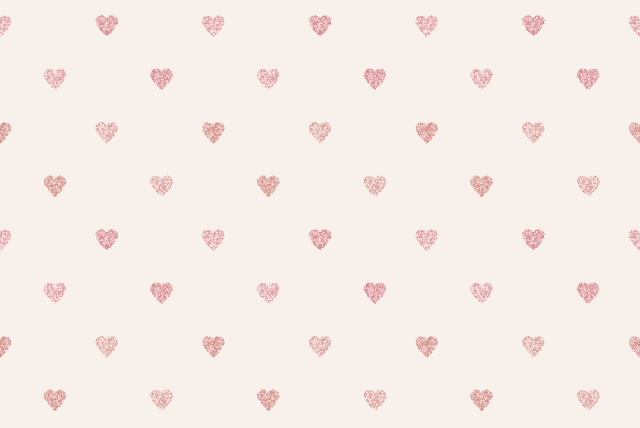
A Shadertoy shader for this pattern:

```glsl
// Staggered rows of small rose glitter hearts on a cream ground.

const vec2 TILES = vec2(6.0, 4.0);      // repeats across and down, two hearts each
const float HEART_SIZE = 0.104;         // half width of a heart, in tiles
const float GRAINS = 72.0;              // glitter grains per tile side
const float GRAIN_PERIOD = 2.0;         // tiles after which the glitter wraps

const vec3 CREAM = vec3(0.972, 0.946, 0.922);
const vec3 ROSE  = vec3(0.82, 0.54, 0.535);
const vec3 BLUSH = vec3(0.97, 0.87, 0.865);

vec2 hash22(vec2 p) {
    vec3 q = fract(vec3(p.xyx) * vec3(0.1031, 0.1030, 0.0973));
    q += dot(q, q.yzx + 33.33);
    return fract((q.xx + q.yz) * q.zy);
}

// Signed distance to a heart of half width 1: round lobes, gently bowed sides.
float heartDistance(vec2 p, float tipDepth) {
    p.x = abs(p.x);
    vec2 joint = vec2(0.866, -0.5);     // direction where lobe meets side
    float lobeRadius = 1.0 / (1.0 + joint.x);
    vec2 lobe = vec2(1.0 - lobeRadius, 0.0);
    vec2 notch = vec2(0.0, -lobeRadius * joint.y);

    // Side arc: tangent to the lobe at the joint and passing through the tip
    vec2 tip = vec2(0.0, -tipDepth) - lobe;
    float along = dot(tip, joint);
    float sideRadius = (2.0 * lobeRadius * along - dot(tip, tip) - lobeRadius * lobeRadius)
                     / (2.0 * (along - lobeRadius));
    vec2 sideCentre = lobe - (sideRadius - lobeRadius) * joint;

    bool belowJoint = dot(p - lobe, vec2(-joint.y, joint.x)) < 0.0;
    return belowJoint ? max(length(p - sideCentre) - sideRadius, -length(p - notch))
                      : length(p - lobe) - lobeRadius;
}

// Cellular noise: random value of the nearest grain, wrapping at period.
float glitter(vec2 p, float period) {
    vec2 cell = floor(p);
    float nearest = 9.0;
    float value = 0.0;
    for (int j = -1; j <= 1; j++) {
        for (int i = -1; i <= 1; i++) {
            vec2 id = cell + vec2(i, j);
            vec2 wrapped = mod(id, period);
            float d = length(id + hash22(wrapped) - p);
            if (d < nearest) {
                nearest = d;
                value = hash22(wrapped + 217.0).x;
            }
        }
    }
    return value;
}

// Paints one lattice of hearts, one per tile, alternating deep and pale.
vec3 paintHearts(vec3 ground, vec2 p, vec2 origin, float grain, float pixel) {
    vec2 id = round(p - origin);
    vec2 local = (p - origin - id) / HEART_SIZE;
    float d = heartDistance(local, 1.36) + 0.06 * (grain - 0.5);
    float coverage = 1.0 - smoothstep(-0.6, 0.6, d * HEART_SIZE / pixel);

    float pale = mod(id.x + id.y, 2.0);
    float warm = 1.0 - mod(id.y, 2.0);
    float shade = mix(0.46, 0.66, pale) + 0.85 * (grain - 0.5);
    vec3 foil = mix(ROSE, BLUSH, shade);
    foil += mix(vec3(0.004, -0.004, 0.008), vec3(-0.004, 0.006, -0.008), warm);
    return mix(ground, foil, coverage);
}

void mainImage(out vec4 fragColor, in vec2 fragCoord) {
    vec2 p = fragCoord / iResolution.xy * TILES;
    float pixel = TILES.y / iResolution.y;
    float grain = glitter(p * GRAINS, GRAINS * GRAIN_PERIOD);

    vec3 colour = CREAM;
    colour = paintHearts(colour, p, vec2(0.0, 0.8), grain, pixel);
    colour = paintHearts(colour, p, vec2(0.515, 0.301), grain, pixel);
    fragColor = vec4(colour, 1.0);
}
```
